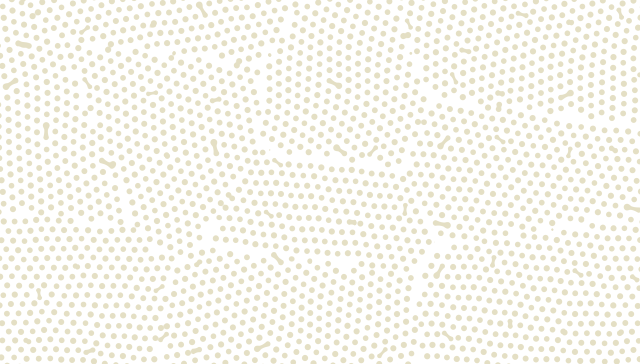
Write a WebGL 1 fragment shader that draws this pattern.

```glsl
precision highp float;
// Even, slightly disordered beige dots on white, with a few dumbbell-shaped links.
// Voronoi grains each hold a hexagonal lattice of their own angle; shear waves bend
// all rows, and the inverse Jacobian of the bend keeps the dots round.

uniform vec2 u_resolution;

#define ROWS 32.6         // lattice spacings per canvas height
#define RADIUS 0.262      // dot radius, in spacings
#define GRAINS 10
#define GRAIN_GAP 0.13    // empty margin inside each grain edge
#define WAVES 6
#define WAVE_SHEAR 0.095
#define LINK_TILE 5.4     // one possible elongated dot per tile
#define LONG_SHARE 0.3    // share of links that reach the next dot
#define MERGE 0.16        // reach of the blend between close dots
#define PAPER vec3(1.0)
#define BEIGE vec3(0.893, 0.873, 0.768)

const float PI = 3.14159265;

float hash(vec2 v) {
  return fract(sin(dot(v, vec2(127.1, 311.7))) * 4375.85);
}

vec2 direction(float angle) {
  return vec2(cos(angle), sin(angle));
}

vec2 perpendicular(vec2 v) {
  return vec2(-v.y, v.x);
}

// One of the six nearest-neighbour lattice vectors.
vec2 latticeStep(float random) {
  return direction(floor(random * 6.0) * PI / 3.0);
}

float smoothMin(float a, float b, float k) {
  float h = max(k - abs(a - b), 0.0) / k;
  return min(a, b) - h * h * k * 0.25;
}

mat2 inverse2(mat2 m) {
  float det = m[0][0] * m[1][1] - m[1][0] * m[0][1];
  return mat2(m[1][1], -m[0][1], -m[1][0], m[0][0]) / det;
}

// Shears q by waves that keep the density even, and updates its Jacobian.
void bendRows(vec2 p, inout vec2 q, inout mat2 jacobian) {
  for (int i = 0; i < WAVES; i++) {
    float n = float(i);
    float frequency = 0.11 * pow(1.75, n);
    vec2 heading = direction(n * 2.4 + 0.6);
    vec2 push = WAVE_SHEAR / frequency * perpendicular(heading);
    float phase = frequency * dot(heading, p) + n * 1.9;
    q += push * sin(phase);
    vec2 slope = frequency * heading * cos(phase);
    jacobian += mat2(push * slope.x, push * slope.y);
  }
}

vec2 grainSeed(int index, vec2 canvas) {
  return canvas * fract((float(index) + 1.0) * vec2(0.7549, 0.5698));
}

// Distance from p to the edge of a grain, positive inside.
float grainDepth(vec2 p, int index, vec2 canvas) {
  vec2 seed = grainSeed(index, canvas);
  float depth = 1e3;
  for (int i = 0; i < GRAINS; i++) {
    if (i == index) continue;
    vec2 other = grainSeed(i, canvas);
    depth = min(depth, dot(p - 0.5 * (seed + other), normalize(seed - other)));
  }
  return depth;
}

// Distance to a dot at home; close to a tile's link point it stretches to a dumbbell.
float dotDistance(vec2 p, vec2 home, mat2 toCanvas, float size) {
  vec2 tile = floor(home / LINK_TILE);
  vec2 jitter = vec2(hash(tile + 1.3), hash(tile + 8.9));
  vec2 linkPoint = (tile + 0.2 + 0.6 * jitter) * LINK_TILE;
  float stretch = 1.0 - smoothstep(0.36, 0.48, distance(home, linkPoint));
  float reaches = step(hash(tile + 5.1), LONG_SHARE);

  // Long links run along a lattice row, short ones point between two rows.
  vec2 row = latticeStep(hash(tile + 17.7));
  vec2 between = (row + perpendicular(row) * 0.577) * 0.866;
  vec2 axis = toCanvas * mix(between * 0.36, row, reaches) * stretch;
  vec2 start = -axis * (1.0 - reaches);
  vec2 span = axis - start;
  vec2 local = p - home;
  float t = clamp(dot(local - start, span) / max(dot(span, span), 1e-4), 0.0, 1.0);

  float waist = mix(0.18, 0.06, reaches) + 0.34 * sin(PI * t);
  float variation = 1.0 + 0.05 * sin(home.x * 2.3 + 2.0 * sin(home.y * 1.7));
  float radius = RADIUS * variation * (1.0 - stretch * waist);
  return length(local - start - span * t) - radius * size + MERGE * (1.0 - size);
}

void main() {
  float pixel = ROWS / u_resolution.y;
  vec2 canvas = u_resolution * pixel;
  vec2 p = gl_FragCoord.xy * pixel;
  vec2 bent = p;
  mat2 jacobian = mat2(1.0);
  bendRows(p, bent, jacobian);

  float d = 1.0;
  for (int g = 0; g < GRAINS; g++) {
    if (grainDepth(p, g, canvas) < -1.6) continue;
    vec2 turn = direction(fract(float(g) * 0.618 + 0.1) * PI / 3.0);
    mat2 rotation = mat2(turn, perpendicular(turn));
    vec2 q = rotation * bent;
    mat2 toCanvas = inverse2(rotation * jacobian);

    // Nearest lattice cells in skewed coordinates.
    vec2 cell = floor(vec2(q.x - q.y * 0.57735, q.y * 1.1547) + 0.5);
    for (int k = 0; k < 9; k++) {
      float n = float(k);
      vec2 c = cell + vec2(mod(n, 3.0), floor(n / 3.0)) - 1.0;
      vec2 home = p + toCanvas * (vec2(c.x + 0.5 * c.y, c.y * 0.866025) - q);
      float depth = grainDepth(home, g, canvas) - GRAIN_GAP;
      float size = smoothstep(-0.02, 0.02, depth);
      d = smoothMin(d, dotDistance(p, home, toCanvas, size), MERGE);
    }
  }

  float ink = 1.0 - smoothstep(-0.65 * pixel, 0.65 * pixel, d);
  gl_FragColor = vec4(mix(PAPER, BEIGE, ink), 1.0);
}
```
